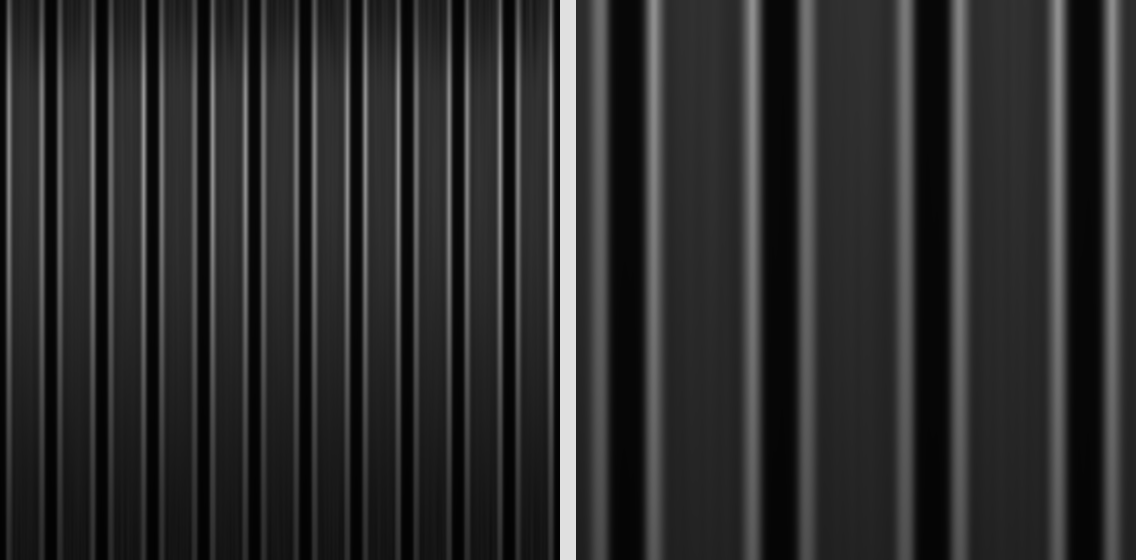
Left, the full canvas; right, a detail of the centre.
This texture is drawn by a Shadertoy shader. Its source:

```glsl
// Dark corrugated metal: eleven upright panels, each edged by two soft bright
// ridges and parted by near-black grooves. Every rib is a profile across x,
// scaled by a vertical light falloff and fine brushed streaks of gradient noise.

#define REPEATS      11.0   // panels across the canvas
#define RIDGE_OFFSET 0.322  // ridge distance from the panel centre, in repeats
#define RIDGE_WIDTH  0.062  // half width of a ridge, in repeats
#define GLINT_WIDTH  0.022  // half width of the thin line on a ridge
#define PANEL_COLOR  vec3(0.190)
#define GROOVE_COLOR vec3(0.028)
#define RIDGE_COLOR  vec3(0.455)
#define GLINT_COLOR  vec3(0.120)
#define STREAK_SCALE vec2(190.0, 2.5)
#define STREAK_DEPTH 0.10

float hash(float n) {
    return fract(sin(n * 12.9898 + 4.137) * 4375.85);
}

vec2 gradient(vec2 cell) {
    float angle = 6.28318 * hash(cell.x + 57.31 * cell.y);
    return vec2(cos(angle), sin(angle));
}

float gradientNoise(vec2 p) {
    vec2 i = floor(p), f = p - i;
    vec2 u = f * f * f * (f * (f * 6.0 - 15.0) + 10.0);
    vec2 e = vec2(1.0, 0.0);
    float low = mix(dot(gradient(i), f),
                    dot(gradient(i + e.xy), f - e.xy), u.x);
    float high = mix(dot(gradient(i + e.yx), f - e.yx),
                     dot(gradient(i + e.xx), f - e.xx), u.x);
    return mix(low, high, u.y);
}

// Light peaks in the upper part and fades towards both ends.
float verticalLight(float y) {
    float rise = mix(0.38, 1.0, smoothstep(-0.1, 0.75, y));
    return rise * mix(1.0, 0.62, smoothstep(0.82, 1.02, y));
}

// Rounded bump with a slightly flattened top.
float bump(float x, float halfWidth) {
    return exp(-pow(abs(x) / halfWidth, 2.5));
}

void mainImage(out vec4 fragColor, in vec2 fragCoord) {
    vec2 uv = fragCoord / iResolution.xy;

    // Mirrored coordinate within one repeat; each ridge has its own number
    float x = uv.x * REPEATS;
    float fromCentre = fract(x) - 0.5;
    float fromRidge = abs(fromCentre) - RIDGE_OFFSET;
    float ridgeId = 2.0 * floor(x) + step(0.0, fromCentre);
    float variation = hash(ridgeId);

    // Panel, darker beside the ridges, dropping into the groove
    float panelShade = 1.0 - 0.18 * smoothstep(0.08, RIDGE_OFFSET, abs(fromCentre));
    float groove = smoothstep(-0.02, 0.075, fromRidge);
    vec3 color = mix(PANEL_COLOR * panelShade, GROOVE_COLOR, groove);

    // Soft ridge with a thin glint that differs from ridge to ridge
    float ridge = bump(fromRidge, RIDGE_WIDTH);
    color = mix(color, RIDGE_COLOR * mix(0.92, 1.04, variation), ridge);
    float glintLight = smoothstep(0.1, 0.75, uv.y);
    color += GLINT_COLOR * bump(fromRidge, GLINT_WIDTH) * variation * glintLight;

    // Brushed streaks, stronger near the top and bottom
    float streaks = gradientNoise(uv * STREAK_SCALE)
                  + 0.5 * gradientNoise(uv * STREAK_SCALE * vec2(0.43, 2.0) + 31.0);
    float ends = smoothstep(0.3, 0.5, abs(uv.y - 0.5));
    color *= 1.0 + STREAK_DEPTH * (1.0 + 3.0 * ends) * streaks * (1.0 - 0.6 * ridge);

    fragColor = vec4(clamp(color * verticalLight(uv.y), 0.0, 1.0), 1.0);
}
```
